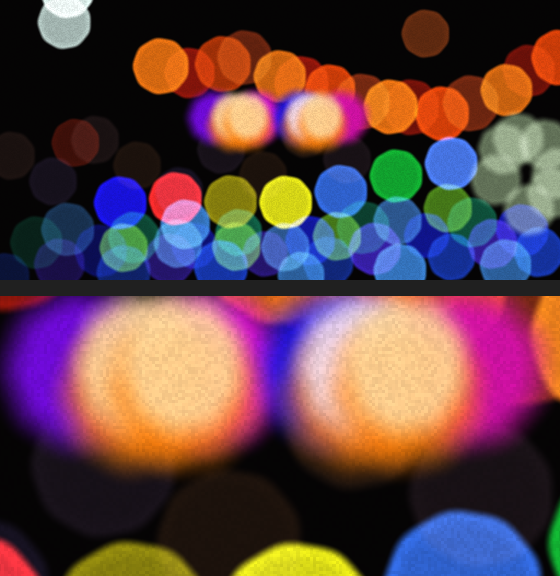
Top, the full canvas; bottom, a detail of the centre.
Write a Shadertoy shader that draws this background.

```glsl
// Out-of-focus city lights at night: translucent lens discs over near black.
// Each group of lights is laid out along a band by a loop, given a tint and
// screened onto the light below; a soft-edged row glows in the middle.

float hash(float n) { return fract(sin(n * 127.1) * 43758.5453); }

float grainHash(vec2 cell) {
    return fract(sin(dot(cell, vec2(12.9898, 78.233))) * 43758.5453);
}

// Coverage of a slightly faceted disc
float discMask(vec2 q, float radius, float blur) {
    float facets = 1.0 + 0.012 * cos(9.0 * atan(q.y, q.x));
    float edge = max(blur, 1.0 / iResolution.y);
    return 1.0 - smoothstep(-edge, edge, length(q) * facets - radius);
}

// Screens one disc, with a faintly brighter rim, onto the colour
vec3 addLight(vec3 col, vec2 q, float radius, float blur, vec3 tint) {
    float rim = 0.92 + 0.12 * smoothstep(radius - 0.025, radius - 0.005, length(q));
    vec3 light = min(tint * rim, 1.0) * discMask(q, radius, blur);
    return col + light * (1.0 - col);
}

// Faint ghosts and a few lone lamps
vec3 loneLights(vec3 col, vec2 p) {
    for (int i = 0; i < 9; i++) {
        float n = float(i);
        vec2 c = vec2(0.04 + 0.15 * n, 0.3 + 0.24 * fract(n * 0.618 + 0.6));
        vec3 tint = mix(vec3(0.10, 0.06, 0.02), vec3(0.04, 0.05, 0.18), hash(n + 3.0));
        col = addLight(col, p - c, 0.085, 0.008, tint);
    }
    for (int i = 0; i < 2; i++) {
        float n = float(i);
        col = addLight(col, p - vec2(0.27 + 1.25 * n, 0.49 + 0.39 * n), 0.085, 0.006,
                       mix(vec3(0.24, 0.05, 0.02), vec3(0.38, 0.16, 0.05), n));
        col = addLight(col, p - vec2(0.23 + 0.01 * n, 0.92 + 0.11 * n), 0.094, 0.007,
                       vec3(0.68, 0.76, 0.74) + 0.2 * n);
    }
    return col;
}

// Overlapping orange and red pairs along a wavy upper band
vec3 warmLights(vec3 col, vec2 p) {
    vec3 tints[4] = vec3[4](vec3(1.0, 0.48, 0.06), vec3(0.62, 0.08, 0.03),
                            vec3(0.95, 0.27, 0.02), vec3(0.52, 0.17, 0.06));
    for (int i = 0; i < 16; i++) {
        float n = float(i);
        float x = 0.6 + 0.2 * floor(n * 0.5) + 0.09 * mod(n, 2.0) + 0.05 * (hash(n) - 0.5);
        float y = 0.69 + 0.09 * cos(4.83 * (x - 0.8)) + 0.07 * (hash(n + 20.0) - 0.5);
        float gain = mix(0.65, 1.0, hash(n + 40.0));
        col = addLight(col, p - vec2(x, y), 0.088 + 0.012 * hash(n + 60.0), 0.007,
                       tints[i % 4] * gain);
    }
    return col;
}

// Heavily blurred row: vivid lamps behind, two cream pairs in front
vec3 glowingRow(vec3 col, vec2 p) {
    vec3 tints[4] = vec3[4](vec3(0.45, 0.04, 0.88), vec3(0.85, 0.08, 0.82),
                            vec3(0.12, 0.08, 0.92), vec3(0.82, 0.06, 0.66));
    for (int i = 0; i < 4; i++) {
        vec2 q = p - vec2(0.765 + 0.152 * float(i), 0.58);
        col = mix(col, tints[i], 0.95 * discMask(q, 0.088, 0.03));
    }
    for (int i = 0; i < 4; i++) {
        float n = float(i);
        vec2 q = p - vec2(0.83 + 0.055 * mod(n, 2.0) + 0.265 * floor(n * 0.5), 0.585);
        col = mix(col, vec3(1.0, 0.5, 0.04), 0.8 * discMask(q + vec2(0.0, 0.035), 0.082, 0.03));
        vec3 cream = mix(vec3(1.0, 0.83, 0.5), vec3(0.95, 0.88, 0.95), i == 2 ? 1.0 : 0.25);
        col = mix(col, cream, 0.85 * discMask(q * vec2(1.15, 1.0), 0.08, 0.025));
    }
    return col;
}

// Crowded cool discs along the bottom
vec3 coolLights(vec3 col, vec2 p) {
    vec3 tints[5] = vec3[5](vec3(0.08, 0.24, 0.80), vec3(0.05, 0.42, 0.30),
                            vec3(0.22, 0.12, 0.72), vec3(0.22, 0.52, 0.86),
                            vec3(0.05, 0.08, 0.66));
    for (int i = 0; i < 26; i++) {
        float n = float(i);
        vec2 c = vec2((n + hash(n + 80.0)) / 13.0, 0.01 + 0.2 * fract(n * 0.618));
        float gain = mix(0.4, 1.0, smoothstep(0.1, 0.6, c.x)) * mix(0.6, 1.0, hash(n + 110.0));
        col = addLight(col, p - c, 0.08 + 0.016 * hash(n + 140.0), 0.007, tints[i % 5] * gain);
    }
    return col;
}

// Bright mixed row that rises towards the right, with paler echoes below
vec3 mixedRow(vec3 col, vec2 p) {
    vec3 tints[7] = vec3[7](vec3(0.08, 0.06, 0.92), vec3(0.98, 0.16, 0.16),
                            vec3(0.55, 0.52, 0.04), vec3(0.90, 0.90, 0.08),
                            vec3(0.18, 0.40, 0.86), vec3(0.05, 0.68, 0.18),
                            vec3(0.28, 0.48, 0.95));
    for (int i = 0; i < 7; i++) {
        float n = float(i);
        float x = 0.43 + 0.197 * n;
        float y = 0.29 + 0.11 * smoothstep(1.1, 1.6, x) + 0.04 * (hash(n + 170.0) - 0.5);
        col = addLight(col, p - vec2(x, y), 0.094, 0.007, tints[i]);
        vec3 echo = i % 2 == 0 ? vec3(0.32, 0.58, 0.10) : vec3(0.20, 0.42, 0.70);
        col = addLight(col, p - vec2(x + 0.05 * (hash(n + 200.0) - 0.3), y - 0.16),
                       0.086, 0.007, echo * 0.85);
    }
    return col;
}

// Soft pale green cluster at the right
vec3 paleCluster(vec3 col, vec2 p) {
    for (int i = 0; i < 7; i++) {
        float turn = 2.4 * float(i);
        vec2 c = vec2(1.88 + 0.11 * cos(turn), 0.38 + 0.13 * sin(turn));
        col = addLight(col, p - c, 0.088, 0.018, vec3(0.40, 0.47, 0.36));
    }
    return col;
}

void mainImage(out vec4 fragColor, in vec2 fragCoord) {
    vec2 p = fragCoord / iResolution.y;
    vec3 col = vec3(0.02, 0.014, 0.016);
    col = loneLights(col, p);
    col = warmLights(col, p);
    col = glowingRow(col, p);
    col = coolLights(col, p);
    col = mixedRow(col, p);
    col = paleCluster(col, p);
    // Fine sensor grain, stronger in the lights
    col *= 1.0 + 0.1 * (grainHash(floor(p * 256.0)) - 0.5);
    fragColor = vec4(clamp(col, 0.0, 1.0), 1.0);
}
```
